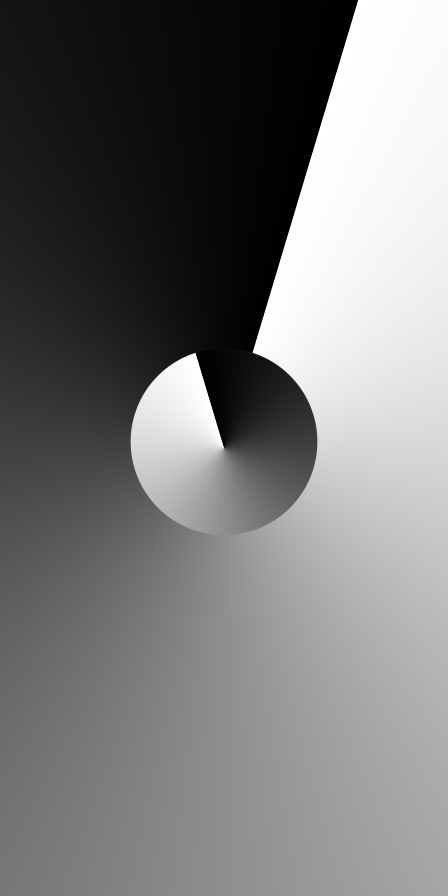
Give the GLSL for this background, as a Shadertoy shader.

```glsl
// Two opposed conical grey sweeps sharing one apex at the canvas centre.
// The outer one turns clockwise from white to black; a disc shows its mirror image.
// Each seam and the rim of the disc are smoothed over about one pixel.

const float TAU = 6.2831853;

// Clockwise sweep around the origin, white to black, starting at the tilted seam
float conicSweep(vec2 p, float pixel) {
    const float tilt = 0.291;
    vec2 seam = vec2(sin(tilt), cos(tilt));
    float along = dot(p, seam);
    float across = p.x * seam.y - p.y * seam.x;

    float turn = fract(atan(across, along) / TAU);
    float level = 1.0 - turn;
    float tone = mix(level, smoothstep(0.0, 1.0, level), 0.5);

    // Blend the hard jump across the seam
    float halfWidth = 0.6 * pixel;
    if (along > 0.0 && abs(across) < halfWidth)
        tone = smoothstep(-halfWidth, halfWidth, across);
    return tone;
}

void mainImage(out vec4 fragColor, in vec2 fragCoord) {
    float pixel = 1.0 / iResolution.y;
    vec2 p = (fragCoord - 0.5 * iResolution.xy) * pixel;

    float outer = conicSweep(p, pixel);
    float inner = conicSweep(vec2(-p.x, p.y), pixel);

    // Disc set slightly above the apex
    float rim = length(p - vec2(0.0, 0.007)) - 0.1042;
    float disc = 1.0 - smoothstep(-0.7 * pixel, 0.7 * pixel, rim);

    fragColor = vec4(vec3(mix(outer, inner, disc)), 1.0);
}
```
